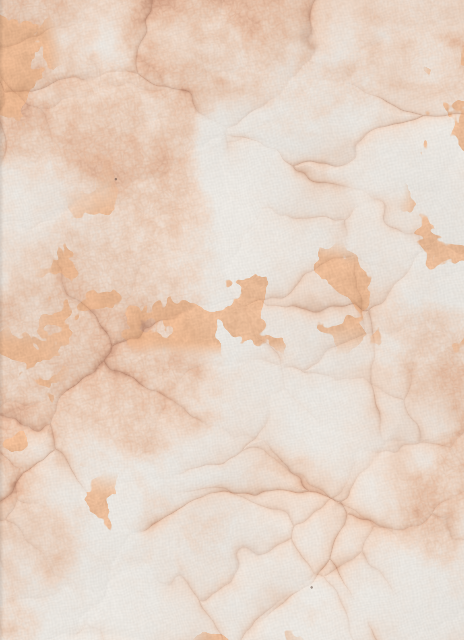
This texture is drawn by a Shadertoy shader. Its source:

```glsl
// Crumpled, tea-stained paper: blotchy peach washes, creases and a fine woven tooth.

const vec3 PAPER   = vec3(0.915, 0.900, 0.878);
const vec3 BLUSH   = vec3(0.922, 0.842, 0.782);
const vec3 PEACH   = vec3(0.905, 0.790, 0.708);
const vec3 APRICOT = vec3(0.890, 0.735, 0.635);
const vec3 RUST    = vec3(0.815, 0.630, 0.530);
const vec3 BLOT    = vec3(0.910, 0.705, 0.550);
const vec3 SPECK   = vec3(0.420, 0.340, 0.300);

vec2 hash2(vec2 p) {
    vec3 q = fract(p.xyx * vec3(0.1031, 0.1030, 0.0973));
    q += dot(q, q.yzx + 33.33);
    return fract((q.xx + q.yz) * q.zy);
}

float noise(vec2 p) {
    vec2 i = floor(p), f = fract(p);
    f = f * f * (3.0 - 2.0 * f);
    vec2 e = vec2(0.0, 1.0);
    return mix(mix(hash2(i).x, hash2(i + e.yx).x, f.x),
               mix(hash2(i + e).x, hash2(i + e.yy).x, f.x), f.y);
}

float fbm(vec2 p, int octaves) {
    float sum = 0.0, amp = 0.5, total = 0.0;
    for (int i = 0; i < octaves; i++) {
        sum += amp * noise(p);
        total += amp;
        amp *= 0.55;
        p = mat2(1.6, 1.2, -1.2, 1.6) * p + 17.3;
    }
    return sum / total;
}

vec2 warp(vec2 p, float scale, float amount) {
    return p + amount * (vec2(fbm(p * scale + 3.1, 4), fbm(p * scale + 41.7, 4)) - 0.5);
}

// Voronoi cell: x = distance to the nearest edge, yz = direction towards it.
vec3 cellEdge(vec2 p) {
    vec2 base = floor(p), f = fract(p), nearest = vec2(0.0);
    float best = 9.0;
    for (int y = -1; y <= 1; y++)
    for (int x = -1; x <= 1; x++) {
        vec2 g = vec2(x, y), r = g + hash2(base + g) - f;
        if (dot(r, r) < best) { best = dot(r, r); nearest = r; }
    }
    vec3 edge = vec3(9.0, 0.0, 0.0);
    for (int y = -2; y <= 2; y++)
    for (int x = -2; x <= 2; x++) {
        vec2 g = vec2(x, y), r = g + hash2(base + g) - f, d = r - nearest;
        if (dot(d, d) > 1e-4) {
            vec2 n = normalize(d);
            float dist = dot(0.5 * (r + nearest), n);
            if (dist < edge.x) edge = vec3(dist, n);
        }
    }
    return edge;
}

// One layer of folds: x = pigment bled along them, y = relief light, z = dark line.
vec3 creases(vec2 p, float scale, float seed) {
    vec3 e = cellEdge(warp(p, 7.0, 0.11) * scale * vec2(0.85, 1.1) + seed);
    float d = e.x / scale;
    float worn = smoothstep(0.40, 0.68, fbm(p * 6.0 + seed, 3));
    float ragged = 0.35 + 1.3 * fbm(p * 38.0 + seed, 3);
    float bleed = worn * ragged * (0.55 * exp(-d / 0.022) + 0.45 * exp(-d / 0.006));
    float side = dot(e.yz, normalize(vec2(-0.5, 0.9))) * smoothstep(0.0, 0.002, d);
    float relief = side * (0.75 * exp(-d / 0.007) + 0.35 * exp(-d / 0.035));
    return vec3(bleed, relief * (0.3 + 0.7 * worn), worn * exp(-d / 0.0016));
}

vec3 stainColor(float t) {
    vec3 c = mix(PAPER, BLUSH, clamp(t / 0.33, 0.0, 1.0));
    c = mix(c, PEACH, clamp((t - 0.33) / 0.27, 0.0, 1.0));
    c = mix(c, APRICOT, clamp((t - 0.60) / 0.25, 0.0, 1.0));
    return mix(c, RUST, clamp((t - 0.85) / 0.35, 0.0, 1.0));
}

// Slanted woven tooth of the sheet, about -1 to 1.
float weave(vec2 p) {
    vec2 q = mat2(0.85, 0.53, -0.53, 0.85) * warp(p, 30.0, 0.012) * 900.0;
    return 0.55 * sin(q.x) * sin(q.y) + 1.1 * (noise(p * 330.0) - 0.5);
}

// Scattered round flecks, one candidate per grid cell.
float flecks(vec2 p, float scale, float chance) {
    vec2 id = floor(p * scale), h = hash2(id + 71.0);
    float d = length(fract(p * scale) - 0.25 - 0.5 * h) / scale;
    return step(hash2(id + 9.0).x, chance) * smoothstep(0.0028, 0.0010, d);
}

void mainImage(out vec4 fragColor, in vec2 fragCoord) {
    vec2 p = fragCoord / iResolution.y;
    float top = smoothstep(0.68, 0.90, p.y);
    float band = exp(-pow((p.y - 0.40) / 0.13, 2.0));

    // Broad washes, with crackled pigment inside them
    float field = fbm(warp(p, 5.0, 0.16) * 4.5 + 5.0, 6);
    float wash = smoothstep(0.37, 0.66, field + 0.22 * top + 0.07 * band - 0.03);
    float crackle = smoothstep(0.0, 0.35, cellEdge(warp(p, 40.0, 0.02) * 95.0).x);
    float mottle = fbm(p * 55.0, 4) - 0.5 + 0.22 * (0.5 - crackle);
    float patches = smoothstep(0.47, 0.68, fbm(warp(p, 9.0, 0.1) * 8.0 + 23.0, 5));

    // Folds at two sizes
    vec3 folds = creases(p, 4.2, 11.0) + 0.6 * creases(p, 8.5, 37.0);
    float stain = 0.50 * wash + 0.58 * folds.x * (1.0 - 0.45 * top)
                + 0.24 * patches * (0.25 + wash) + mottle * (0.12 + 0.50 * wash)
                + 0.12 * smoothstep(0.90, 1.0, p.y);
    vec3 color = stainColor(stain);

    // Crisp orange blots, rare and clustered
    float cluster = smoothstep(0.52, 0.68, noise(p * 5.5 + 61.0));
    float blot = smoothstep(0.655, 0.675, fbm(warp(p, 16.0, 0.04) * 13.0 + 7.0, 4) + 0.07 * cluster);
    color = mix(color, BLOT + 0.12 * mottle, 0.85 * blot * cluster);

    // Relief, fold lines, tooth and specks
    float swell = fbm(p * 6.0 + 80.0, 3) - 0.5;
    color *= 1.0 + 0.045 * folds.y + 0.05 * swell + 0.022 * weave(p);
    color *= 1.0 - folds.z * vec3(0.10, 0.13, 0.14);
    color = mix(color, SPECK, 0.6 * flecks(p, 9.0, 0.08));
    color *= 1.0 - 0.08 * smoothstep(0.007, 0.0, p.x);

    fragColor = vec4(clamp(color, 0.0, 1.0), 1.0);
}
```
